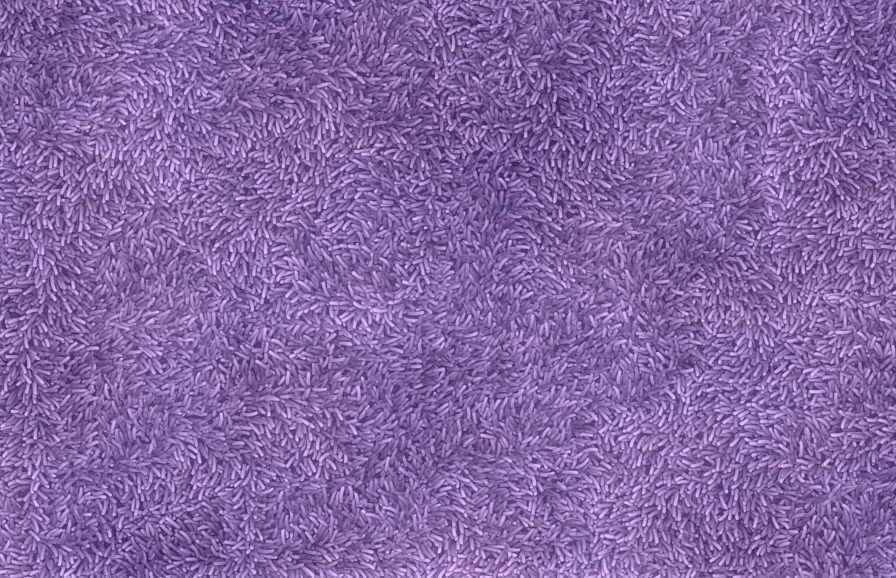
A WebGL 1 fragment shader for this texture:

```glsl
precision highp float;

uniform vec2 u_resolution;

const float CELLS = 80.0;
const vec3 SHADOW_PURPLE = vec3(0.25, 0.155, 0.36);
const vec3 LIT_LILAC = vec3(0.80, 0.655, 0.92);

float hash(vec2 p) {
  return fract(sin(dot(p, vec2(127.1, 311.7))) * 43758.5453);
}

float valueNoise(vec2 p) {
  vec2 cell = floor(p);
  vec2 f = fract(p);
  f = f * f * (3.0 - 2.0 * f);
  float low = mix(hash(cell), hash(cell + vec2(1.0, 0.0)), f.x);
  float high = mix(hash(cell + vec2(0.0, 1.0)), hash(cell + vec2(1.0)), f.x);
  return mix(low, high, f.y);
}

float fbm(vec2 p) {
  float sum = 0.0;
  float weight = 0.5;
  for (int i = 0; i < 4; i++) {
    sum += weight * valueNoise(p);
    p = p * 2.03 + 17.3;
    weight *= 0.5;
  }
  return sum / 0.9375;
}

// Direction of the pile: swirling patches plus a jitter per strand
float pileAngle(vec2 p, float jitter) {
  return 7.0 * valueNoise(p * 7.0) + 3.0 * valueNoise(p * 15.0 + 40.0)
       + (jitter - 0.5) * 1.7;
}

// Paints one layer of short curved strands over the given shade
float strandLayer(float shade, vec2 p, float seed) {
  vec2 q = p * CELLS + seed * 0.37;
  vec2 home = floor(q);
  for (int j = -2; j <= 2; j++) {
    for (int i = -2; i <= 2; i++) {
      vec2 cell = home + vec2(float(i), float(j));
      vec2 key = cell + seed;
      vec2 center = cell + vec2(hash(key + 3.1), hash(key + 7.7));
      float angle = pileAngle(center / CELLS, hash(key + 11.3));
      vec2 axis = vec2(cos(angle), sin(angle));
      vec2 d = q - center;
      float along = dot(d, axis);
      float across = dot(d, vec2(-axis.y, axis.x));
      across += (hash(key + 19.9) - 0.5) * 0.4 * along * along;
      float halfLength = mix(0.6, 1.0, hash(key + 23.5));
      float dist = length(vec2(max(abs(along) - halfLength, 0.0), across));

      float tone = 0.44 + 0.5 * hash(key + 31.7) + 0.17 * along / halfLength;
      shade *= 1.0 - 0.45 * (1.0 - smoothstep(0.2, 0.6, dist));
      shade = mix(shade, tone, 1.0 - smoothstep(0.1, 0.36, dist));
    }
  }
  return shade;
}

// Broad wear: cloudy patches, faint vertical folds and two pressed creases
float wear(vec2 p, float aspect) {
  float patches = 0.34 * (fbm(p * 4.0 + 5.0) - 0.5);
  float folds = 0.10 * (valueNoise(vec2(p.x * 14.0, p.y * 2.5) + 60.0) - 0.5);
  float wobble = 0.012 * (valueNoise(vec2(p.x * 9.0, 2.0)) - 0.5);
  float lowCrease = exp(-pow((p.y - 0.365 + wobble) / 0.010, 2.0));
  float highCrease = exp(-pow((p.y - 0.450 + wobble) / 0.012, 2.0));
  float sides = smoothstep(0.35, 0.5, abs(p.x / aspect - 0.5));
  float hem = 1.0 - smoothstep(0.004, 0.022, p.y);
  return patches + folds - 0.06 * lowCrease + 0.03 * highCrease
       - 0.04 * sides + 0.10 * hem;
}

void main() {
  vec2 p = gl_FragCoord.xy / u_resolution.y;
  float aspect = u_resolution.x / u_resolution.y;

  float shade = 0.2;
  shade = strandLayer(shade, p, 0.0);
  shade = strandLayer(shade, p, 131.0);

  shade = 0.51 + (shade - 0.5) * 1.05 + wear(p, aspect);
  vec3 color = mix(SHADOW_PURPLE, LIT_LILAC, clamp(shade, -0.1, 1.15));

  // Slight pink and blue drift between patches
  float drift = fbm(p * 6.0 + 90.0) - 0.5;
  color += drift * vec3(0.04, 0.0, -0.03);
  gl_FragColor = vec4(color, 1.0);
}
```
